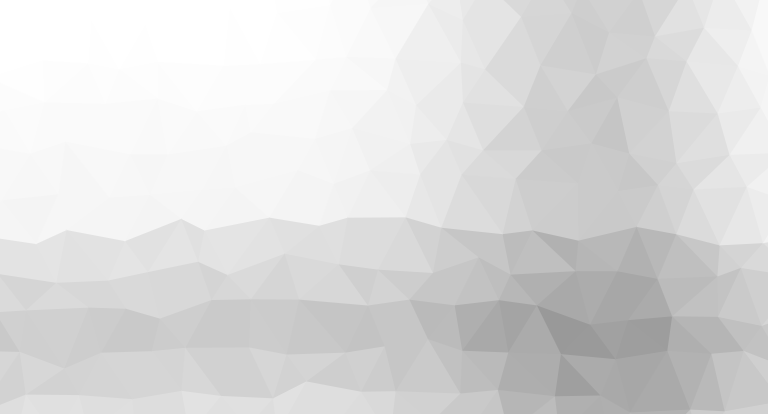
This background is drawn by a WebGL 1 fragment shader. Its source:

```glsl
precision highp float;
// Pale grey low-poly mesh: white upper left, darker bands below, shaded column at right.
uniform vec2 u_resolution;

const vec2 CELL = vec2(0.0605, 0.1008);      // mesh cell, in canvas fractions
const vec2 MESH_ORIGIN = vec2(-0.02, 0.046);
const vec2 JITTER = vec2(0.56, 0.50);        // full range of vertex scatter, in cells
const float WAVE_HEIGHT = 0.20;              // bend of the rows, in cells
const float WAVE_FREQ = 6.8;
const float HORIZON_ROW = 4.0;               // lowest row of the bright area
const float DARK_ROW = 0.85;                 // darkest band below the horizon
const float BAND_TONE = 0.795;
const float BAND_SLOPE = 0.045;
const float SKY_TONE = 0.962;
const float COLUMN_X = 0.79;                 // shaded column
const float COLUMN_DEPTH = 0.19;
const float COLUMN_LEFT = 0.147;
const float COLUMN_RIGHT = 0.112;
const float FACET_CONTRAST = 0.15;

float hash(vec2 p) {
  vec3 q = fract(vec3(p.xyx) * 0.1031);
  q += dot(q, q.yzx + 33.33);
  return fract((q.x + q.y) * q.z);
}

// Scattered mesh vertex in pixels; odd rows are shifted by half a cell
vec2 vertex(vec2 id) {
  vec2 scatter = vec2(hash(id + 41.0), hash(id + 97.0)) - 0.5;
  vec2 g = id + JITTER * scatter;
  g.x += 0.5 * mod(id.y, 2.0);
  g.y -= WAVE_HEIGHT * cos(WAVE_FREQ * id.x * CELL.x);
  return (MESH_ORIGIN + g * CELL) * u_resolution;
}

// Signed distance to the line ab, positive on its left
float edgeDistance(vec2 p, vec2 a, vec2 b) {
  vec2 e = b - a, d = p - a;
  return (e.x * d.y - e.y * d.x) / max(length(e), 0.001);
}

// Antialiased coverage of a counter-clockwise triangle
float coverage(vec2 p, vec2 a, vec2 b, vec2 c) {
  float d = min(edgeDistance(p, a, b), min(edgeDistance(p, b, c), edgeDistance(p, c, a)));
  return clamp(d + 0.5, 0.0, 1.0);
}

// Grey level of a facet from its centre, mesh row and random seed
float facetTone(vec2 center, float row, vec2 seed) {
  vec2 uv = center / u_resolution;
  float sky = mix(SKY_TONE, 1.005, smoothstep(0.42, 1.0, uv.y));
  float band = BAND_TONE + BAND_SLOPE * abs(row - DARK_ROW);
  float tone = row < HORIZON_ROW ? band : sky;
  float dx = uv.x - COLUMN_X;
  float width = dx < 0.0 ? COLUMN_LEFT : COLUMN_RIGHT;
  tone -= COLUMN_DEPTH * exp(-0.5 * dx * dx / (width * width));
  tone -= 0.015 * uv.x * (1.0 - uv.x);
  return tone + FACET_CONTRAST * (hash(seed) - 0.5) * max(1.02 - tone, 0.0);
}

// Add one triangle as (weighted tone, weight)
vec2 facet(vec2 p, vec2 a, vec2 b, vec2 c, float row, vec2 seed) {
  float w = coverage(p, a, b, c);
  return w * vec2(facetTone((a + b + c) / 3.0, row, seed), 1.0);
}

void main() {
  vec2 p = gl_FragCoord.xy;
  vec2 home = floor((p / u_resolution - MESH_ORIGIN) / CELL);
  vec2 sum = vec2(0.0);

  // Visit nearby quads and split each along its shorter diagonal
  for (int j = -1; j <= 1; j++) {
    for (int i = -2; i <= 1; i++) {
      vec2 id = home + vec2(float(i), float(j));
      vec2 a = vertex(id);
      vec2 b = vertex(id + vec2(1.0, 0.0));
      vec2 c = vertex(id + vec2(1.0, 1.0));
      vec2 d = vertex(id + vec2(0.0, 1.0));
      vec2 seed = id + 17.0;
      if (distance(a, c) < distance(b, d)) {
        sum += facet(p, a, b, c, id.y, seed);
        sum += facet(p, a, c, d, id.y, seed + 53.0);
      } else {
        sum += facet(p, a, b, d, id.y, seed);
        sum += facet(p, b, c, d, id.y, seed + 53.0);
      }
    }
  }
  float tone = sum.x / max(sum.y, 0.0001);
  gl_FragColor = vec4(vec3(clamp(tone, 0.0, 1.0)), 1.0);
}
```
